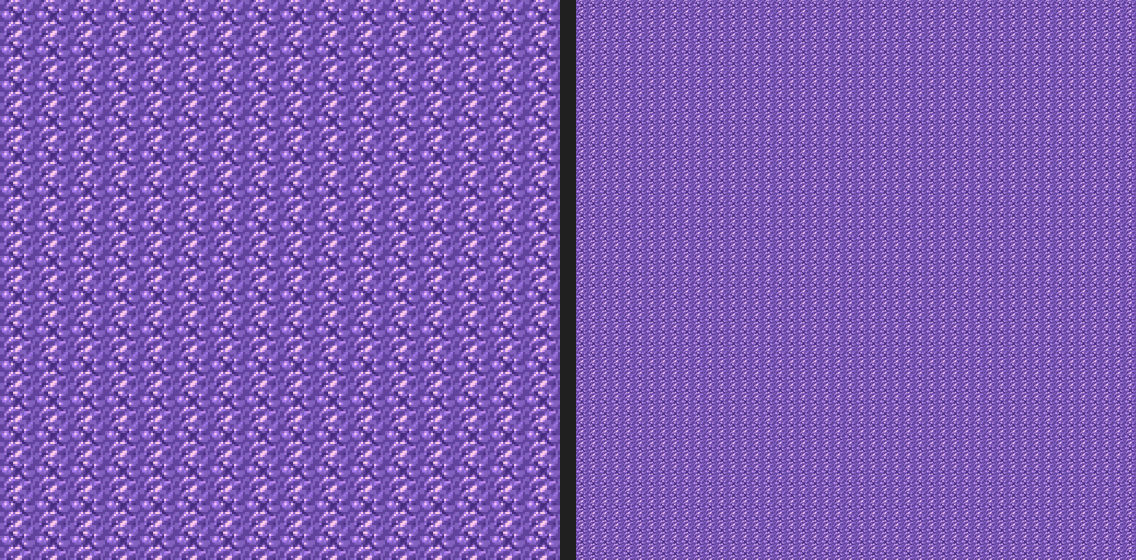
Left, the tile; right, the same tile 3 across and 3 down.
This pattern is drawn by a WebGL 2 fragment shader. Its source:

```glsl
#version 300 es
precision highp float;
// Seamless violet crystal blocks: 16 x 16 repeats of a tile with slanted glints and a dark X.

uniform vec2 u_resolution;
out vec4 outColor;

const float TAU = 6.2831853;
const float REPEATS = 16.0;        // tiles across and down
const float CELLS = 16.0;          // facet cells per tile side
const float SOFTNESS = 0.22;       // start of the blend between cells
const vec2 CROSSING = vec2(8.5);   // center of the dark X, in cells
const float BRAID_SWING = 4.8;     // half width of each dark ring
const float CREVICE_DEPTH = 0.95;  // shade levels lost in the dark lines
const float HOLLOW_DEPTH = 0.7;    // broad shade around the X
const float EDGE_OFFSET = 1.5;     // distance of lit edges from the lines
const float EDGE_GAIN = 2.4;
const float FALLOFF_ALONG = 0.5;   // glints stretch along the rising diagonal
const float FALLOFF_ACROSS = 1.7;
const float BASE_LEVEL = 1.42;
const float GRAIN_GAIN = 0.4;
const float SPECKLE_GAIN = 0.6;

// Shades from deep crevice to pale pink glint
const int SHADES = 6;
const vec3 PALETTE[SHADES] = vec3[SHADES](
    vec3(0.27, 0.17, 0.49), vec3(0.38, 0.26, 0.61), vec3(0.51, 0.38, 0.75),
    vec3(0.65, 0.47, 0.95), vec3(0.78, 0.56, 0.94), vec3(1.00, 0.80, 0.90));

// Glint centers in cells, with strength in z
const int GLINTS = 14;
const vec3 GLINT[GLINTS] = vec3[GLINTS](
    vec3(2.5, 9.5, 4.6), vec3(8.5, 0.5, 4.4), vec3(9.5, 1.5, 2.4),
    vec3(7.5, 15.5, 2.8), vec3(7.5, 12.5, 3.8), vec3(11.5, 11.5, 4.4),
    vec3(5.5, 9.5, 3.0), vec3(5.5, 5.5, 4.0), vec3(4.5, 4.5, 2.6),
    vec3(11.5, 7.5, 3.2), vec3(8.5, 5.5, 3.2), vec3(12.5, 3.5, 3.4),
    vec3(4.5, 14.5, 2.8), vec3(13.5, 14.5, 2.4));

float hash(vec2 p) {
    vec3 q = fract(vec3(p.xyx) * 0.1031);
    q += dot(q, q.yzx + 33.33);
    return fract((q.x + q.y) * q.z);
}

// Distance from the two strands that cross at the tile center
float braidDistance(vec2 p) {
    vec2 offset = p - CROSSING;
    float swing = BRAID_SWING * abs(sin(0.5 * TAU * offset.y / CELLS));
    return abs(abs(offset.x) - swing);
}

// Sum of the slanted bright dashes, wrapped around the tile
float glintLight(vec2 p) {
    float light = 0.0;
    for (int i = 0; i < GLINTS; i++) {
        vec2 d = p - GLINT[i].xy;
        d -= CELLS * round(d / CELLS);
        float along = 0.5 * (d.x + d.y) * (d.x + d.y);
        float across = 0.5 * (d.x - d.y) * (d.x - d.y);
        light += GLINT[i].z * exp(-FALLOFF_ALONG * along - FALLOFF_ACROSS * across);
    }
    return light;
}

// Flat color of one facet cell
vec3 facetColor(vec2 cell) {
    cell = mod(cell, CELLS);
    vec2 p = cell + 0.5;
    vec2 phase = TAU * p / CELLS;

    // Diagonal grain and speckle
    float level = BASE_LEVEL + SPECKLE_GAIN * (hash(cell + 7.0) - 0.5);
    level += GRAIN_GAIN * (sin(dot(phase, vec2(3.0, -3.0))) + 0.8 * sin(dot(phase, vec2(2.0, 3.0)) + 1.0));

    // Dark crevices with broken lit edges beside them
    float d = braidDistance(p);
    float checker = 1.0 - mod(cell.x + cell.y, 2.0);
    float litEdge = 1.0 - smoothstep(0.3, 0.7, abs(d - EDGE_OFFSET));
    level -= CREVICE_DEPTH * (1.0 - smoothstep(0.5, 1.0, d));
    level += EDGE_GAIN * litEdge * checker * hash(cell + 41.0);

    // Glints over a shaded hollow
    vec2 offset = p - CROSSING;
    level -= HOLLOW_DEPTH * exp(-0.06 * dot(offset, offset));
    level += glintLight(p);
    level += 0.5 * smoothstep(2.5, 3.2, level);

    // Dark X with longer arms on the falling diagonal
    vec2 arm = abs(offset);
    float reach = offset.x * offset.y < 0.0 ? 4.0 : 2.0;
    float armDistance = abs(arm.x - arm.y) + max(arm.x - reach, 0.0);
    level = mix(level, 0.0, 1.0 - smoothstep(0.3, 0.8, armDistance));

    return PALETTE[int(clamp(floor(level + 0.5), 0.0, float(SHADES - 1)))];
}

void main() {
    vec2 uv = gl_FragCoord.xy / u_resolution;

    // Blend the four nearest cells for soft facet edges
    vec2 grid = uv * REPEATS * CELLS - 0.5;
    vec2 cell = floor(grid);
    vec2 blend = smoothstep(SOFTNESS, 1.0 - SOFTNESS, fract(grid));
    vec3 lower = mix(facetColor(cell), facetColor(cell + vec2(1.0, 0.0)), blend.x);
    vec3 upper = mix(facetColor(cell + vec2(0.0, 1.0)), facetColor(cell + 1.0), blend.x);
    outColor = vec4(mix(lower, upper, blend.y), 1.0);
}
```
